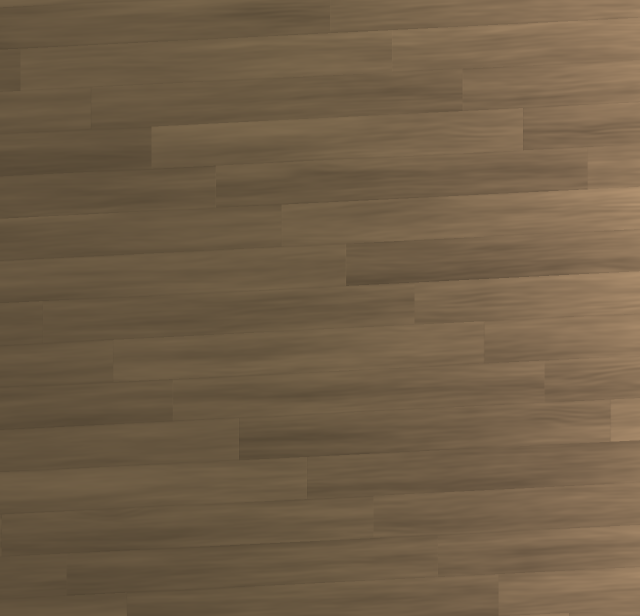
Write a Shadertoy shader that draws this texture.

```glsl
vec2 hash2(vec2 p) {
    vec3 q = fract(p.xyx * vec3(0.1031, 0.1030, 0.0973));
    q += dot(q, q.yzx + 33.33);
    return fract((q.xx + q.yz) * q.zy);
}

float cornerSlope(vec2 cell, vec2 offset) {
    return dot(hash2(cell) * 2.0 - 1.0, offset);
}

// Gradient noise, roughly -0.6 to 0.6
float gradientNoise(vec2 p) {
    vec2 i = floor(p), f = fract(p);
    vec2 u = f * f * f * (f * (f * 6.0 - 15.0) + 10.0);
    float low = mix(cornerSlope(i, f), cornerSlope(i + vec2(1, 0), f - vec2(1, 0)), u.x);
    float high = mix(cornerSlope(i + vec2(0, 1), f - vec2(0, 1)), cornerSlope(i + 1.0, f - 1.0), u.x);
    return mix(low, high, u.y);
}

// Brightness offset from the wood figure of one plank
float woodGrain(vec2 p, vec2 seed, float sharpness) {
    p += seed * 37.0;
    p.y += 0.010 * gradientNoise(p * vec2(4.0, 14.0));
    float bands = gradientNoise(p * vec2(1.8, 32.0));
    float streaks = gradientNoise(p * vec2(4.5, 75.0) + 11.0);
    float fibres = gradientNoise(p * vec2(11.0, 170.0) + 23.0);
    float pores = gradientNoise(p * vec2(28.0, 210.0) + 41.0);

    // Wavy growth rings, present only in some patches
    float patches = smoothstep(0.12, 0.45, gradientNoise(p * vec2(3.5, 18.0) + 7.0));
    float rings = sin(p.y * 620.0 + 14.0 * gradientNoise(p * vec2(9.0, 26.0)));

    return 0.17 * bands + 0.10 * streaks
         + sharpness * (0.085 * fibres + 0.05 * pores + 0.03 * patches * rings)
         - 0.04 * patches;
}

vec3 floorColor(vec2 p) {
    // Slightly tilted rows, each shifted by a constant stagger
    float depth = (1.0 - p.y + 0.05 * p.x - 0.012) / 0.0686;
    float row = floor(depth);
    float across = fract(depth);
    float jitter = 0.014 * (hash2(vec2(row + 20.0, 5.0)).x - 0.5);
    float along = (p.x - 0.142 - (row - 2.0) * 0.1064 - jitter) / 0.603;
    vec2 seed = hash2(vec2(row + 40.0, floor(along) + 60.0));

    // Lamp glow from the right, strongest near the top
    float light = 0.392 + 0.055 * p.x + 0.125 * pow(max(p.x, 0.0), 3.5);
    light *= mix(0.96, 1.04, p.y);
    light *= 1.0 + 0.025 * gradientNoise(p * 2.5 + 3.0);

    // Plank tone, grain and a faint darkening toward the lower side
    float sharpness = mix(0.55, 1.15, smoothstep(0.1, 0.9, p.x));
    vec2 grainPoint = vec2(p.x, p.y - 0.05 * p.x);
    float tone = 1.0 + 0.10 * (seed.x - 0.5) + woodGrain(grainPoint, seed, sharpness);
    tone += 0.05 * (0.5 - across);

    // Fine seams: soft along the rows, crisper at the plank ends
    float sideGap = min(across, 1.0 - across) * 0.0686;
    float endGap = min(fract(along), 1.0 - fract(along)) * 0.603;
    float sideSeam = 1.0 - smoothstep(0.0004, 0.0028, sideGap);
    float endSeam = 1.0 - smoothstep(0.0004, 0.0020, endGap);
    tone -= 0.035 * sideSeam * (0.4 + seed.y);
    tone += 0.09 * endSeam * (seed.y - 0.55);

    // Warmer hue where the glow is stronger
    vec3 hue = mix(vec3(1.0, 0.842, 0.622), vec3(1.0, 0.823, 0.632), smoothstep(0.4, 1.0, p.x));
    return light * tone * hue;
}

void mainImage(out vec4 fragColor, in vec2 fragCoord) {
    // Four samples per pixel soften every edge
    vec3 color = vec3(0.0);
    for (int i = 0; i < 4; i++) {
        vec2 shift = vec2(i % 2, i / 2) * 0.5 - 0.25;
        color += floorColor((fragCoord + shift) / iResolution.y);
    }
    fragColor = vec4(color / 4.0, 1.0);
}
```
